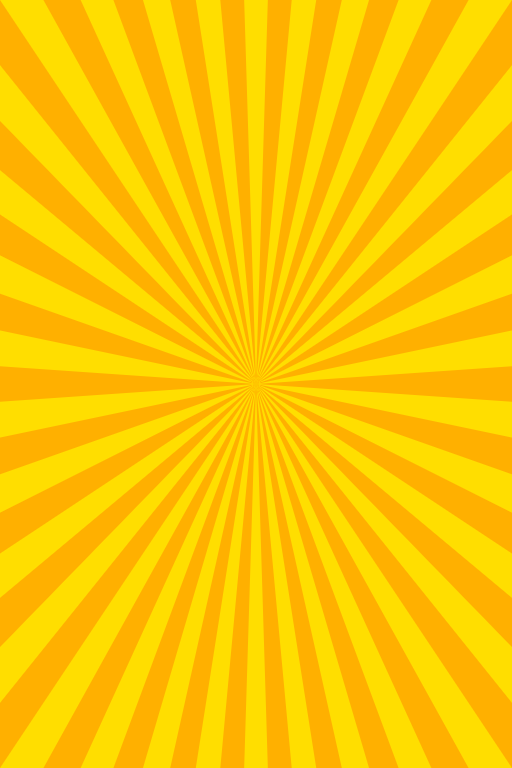
Reproduce this background procedurally as a WebGL 2 fragment shader.

```glsl
#version 300 es
precision highp float;

#define RAY_PAIRS 34.0
#define CENTER vec2(0.5, 0.5)
#define YELLOW vec3(1.0, 0.871, 0.0)
#define ORANGE vec3(1.0, 0.690, 0.0)
#define EDGE_SOFTNESS 1.0

uniform vec2 u_resolution;
out vec4 fragColor;

// Coverage of the orange rays, fanned evenly in canvas-stretched space
float rayCoverage(vec2 p, vec2 pixelSize) {
    float radiusSq = max(dot(p, p), 1e-6);
    float phase = RAY_PAIRS * atan(p.y, p.x);

    // Phase change per pixel, free of the seam in atan
    vec2 slope = RAY_PAIRS * vec2(-p.y, p.x) / radiusSq * pixelSize;
    float phasePerPixel = max(length(slope), 1e-4);

    // Triangle wave as a signed distance to the nearest ray edge
    float wave = asin(clamp(cos(phase), -1.0, 1.0));
    float edgeDistance = wave / (phasePerPixel * EDGE_SOFTNESS);
    return clamp(edgeDistance + 0.5, 0.0, 1.0);
}

void main() {
    vec2 uv = gl_FragCoord.xy / u_resolution;
    vec2 p = 2.0 * (uv - CENTER);
    vec2 pixelSize = 2.0 / u_resolution;

    // Alternating sunburst rays
    vec3 color = mix(YELLOW, ORANGE, rayCoverage(p, pixelSize));
    fragColor = vec4(color, 1.0);
}
```
